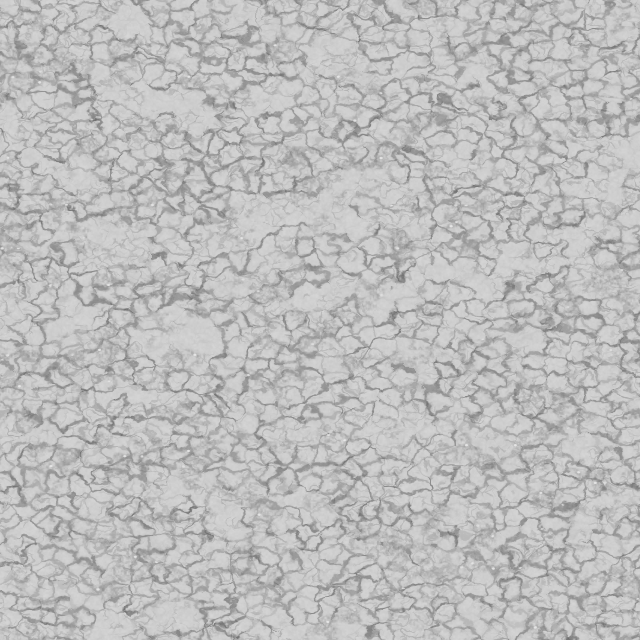
This texture is drawn by a Shadertoy shader. Its source:

```glsl
const vec2  CELLS = vec2(34.0, 43.0);    // flakes across the canvas
const float JITTER = 0.95;               // irregularity of flake centres
const float WARP = 0.5;                  // raggedness of flake outlines
const float PLATE_LEVEL = 0.62;          // above this, flakes fuse into plates
const float CORE_WIDTH = 0.095;          // half width of a crack, in flakes
const float HALO_WIDTH = 0.26;           // soft worn rim beside a crack
const float HAIR_SCALE = 1.9;            // hairline mesh against flake mesh
const float GRAIN_SCALE = 230.0;
const float SPECK_CELLS = 120.0;
const float SPECK_SHARE = 0.035;
const float PLATE_GREY = 0.812;
const float GRAVEL_GREY = 0.735;
const float CORE_DEPTH = 0.235;
const float HALO_DEPTH = 0.055;
const float HAIR_DEPTH = 0.11;

float hash1(vec2 p) {
    vec3 q = fract(vec3(p.xyx) * 0.1031);
    q += dot(q, q.yzx + 33.33);
    return fract((q.x + q.y) * q.z);
}

vec2 hash2(vec2 p) {
    return vec2(hash1(p + 17.3), hash1(p + 71.9));
}

float noise(vec2 p) {
    vec2 i = floor(p), f = fract(p);
    f = f * f * (3.0 - 2.0 * f);
    return mix(mix(hash1(i), hash1(i + vec2(1, 0)), f.x),
               mix(hash1(i + vec2(0, 1)), hash1(i + vec2(1, 1)), f.x), f.y);
}

float fbm(vec2 p) {
    float sum = 0.0, amp = 0.5;
    for (int i = 0; i < 4; i++) {
        sum += amp * noise(p);
        p = p * 2.03 + 19.7;
        amp *= 0.5;
    }
    return sum / 0.9375;
}

vec2 flakeSite(vec2 id) {
    return id + 0.5 + JITTER * (hash2(id) - 0.5);
}

float plateAmount(vec2 site) {
    return smoothstep(PLATE_LEVEL - 0.02, PLATE_LEVEL + 0.02, noise(site * vec2(0.55, 0.72) + 5.0));
}

// x: crack core, y: crack halo, z: plate membership
vec3 crackMesh(vec2 p, float pixel, float thickness) {
    vec2 home = floor(p), homeSite = p;
    float nearest = 9.0;
    for (int k = 0; k < 9; k++) {
        vec2 id = floor(p) + vec2(k % 3 - 1, k / 3 - 1);
        vec2 site = flakeSite(id);
        float d = length(site - p);
        if (d < nearest) { nearest = d; home = id; homeSite = site; }
    }
    float plate = plateAmount(homeSite), core = 0.0, halo = 0.0;
    for (int k = 0; k < 25; k++) {
        vec2 id = home + vec2(k % 5 - 2, k / 5 - 2);
        if (id == home) continue;
        vec2 site = flakeSite(id);
        vec2 along = normalize(site - homeSite);
        float d = dot(0.5 * (site + homeSite) - p, along);
        if (d > HALO_WIDTH * 1.6) continue;
        // Edges inside a plate fade; flat-lying cracks open wider
        float strength = mix(0.2, 1.0, hash1(home + id + 3.7));
        strength *= 1.0 - 0.9 * plate * plateAmount(site);
        float width = CORE_WIDTH * thickness * mix(0.75, 1.15, abs(along.y)) * (0.5 + 0.6 * strength);
        core = max(core, strength * (1.0 - smoothstep(width * 0.3, width + pixel, d)));
        halo = max(halo, strength * (1.0 - smoothstep(0.0, HALO_WIDTH * thickness, d)));
    }
    return vec3(core, halo, plate);
}

void mainImage(out vec4 fragColor, in vec2 fragCoord) {
    vec2 uv = fragCoord / iResolution.y;
    float pixel = CELLS.y / iResolution.y;

    // Ragged flake outlines
    vec2 p = uv * CELLS;
    p += WARP * 2.0 * (vec2(fbm(p * 1.5 + 3.0), fbm(p * 1.5 + 47.0)) - 0.5);
    float thickness = mix(0.7, 1.55, smoothstep(0.35, 0.7, fbm(uv * 26.0 + 8.0)));
    vec3 mesh = crackMesh(p, pixel, thickness);

    // Broken hairlines
    vec3 hairMesh = crackMesh(p * HAIR_SCALE + 60.0, pixel * HAIR_SCALE, 0.8);
    float hair = hairMesh.x * smoothstep(0.3, 0.6, noise(uv * 55.0 + 31.0));

    // Crumbled gravel in narrow flat-lying seams
    float grain = 0.6 * noise(uv * GRAIN_SCALE) + 0.4 * noise(uv * GRAIN_SCALE * 1.9 + 9.0);
    float seam = abs(fbm(uv * vec2(14.0, 24.0) + 90.0) - 0.5);
    float gravel = 1.0 - smoothstep(0.015, 0.075, seam);
    gravel *= smoothstep(0.35, 0.6, noise(uv * vec2(24.0, 32.0) + 12.0));

    // Tone
    float grey = PLATE_GREY + 0.03 * (fbm(uv * 70.0) - 0.5) + 0.045 * (grain - 0.5);
    float gravelGrey = GRAVEL_GREY + 0.24 * (grain - 0.5);
    grey = mix(grey, gravelGrey, 0.85 * gravel);
    grey -= HAIR_DEPTH * hair * (1.0 - 0.4 * gravel);
    grey -= HALO_DEPTH * mesh.y * (0.6 + 0.8 * grain);
    grey -= CORE_DEPTH * mesh.x * (0.65 + 0.4 * grain) * (1.0 - 0.5 * gravel);

    // Bright chips
    vec2 chipCell = floor(uv * SPECK_CELLS);
    vec2 offset = fract(uv * SPECK_CELLS) - 0.5 - 0.3 * (hash2(chipCell) - 0.5);
    float chip = 1.0 - smoothstep(0.12, 0.4, length(offset * vec2(0.9, 1.2)));
    chip *= step(1.0 - SPECK_SHARE, hash1(chipCell + 211.0)) * gravel;
    grey = mix(grey, 0.92, 0.85 * chip);

    fragColor = vec4(vec3(clamp(grey, 0.0, 1.0)), 1.0);
}
```
